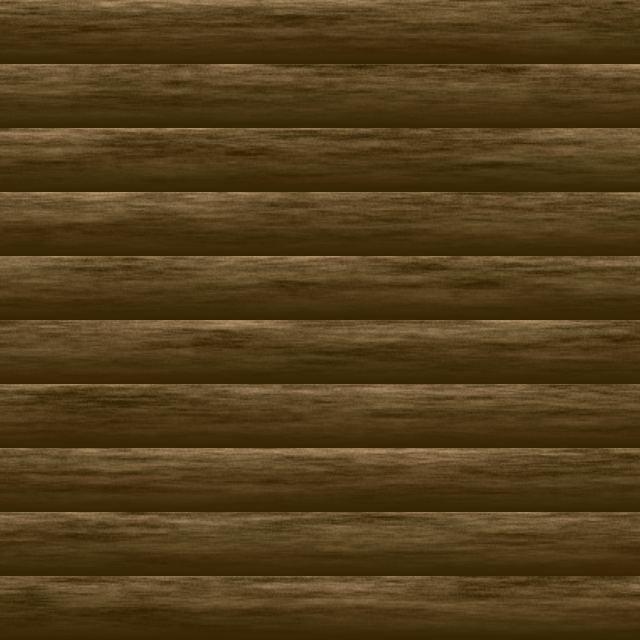
Write a Shadertoy shader that draws this texture.

```glsl
// Ten stacked wooden slats, lit along the top edge, with fine horizontal grain.

const float SLATS = 10.0;                       // repeats down the canvas
const vec3 DARK_WOOD = vec3(0.212, 0.142, 0.012);
const vec3 LIGHT_WOOD = vec3(0.60, 0.49, 0.34);
const float TOP_LIGHT = 0.60;                   // mean brightness at the top edge
const float SHADE_CURVE = 1.12;                 // falloff towards the bottom edge
const float GRAIN_CONTRAST = 3.0;
const vec2 GRAIN_SCALE = vec2(4.0, 85.0);       // coarsest streaks per canvas
const vec2 GRAIN_STEP = vec2(2.5, 1.7);         // frequency growth per octave
const int GRAIN_OCTAVES = 4;
const float GRAIN_DECAY = 0.85;
const float SPECKLE_SCALE = 380.0;
const float SPECKLE = 0.09;
const float RIM_WIDTH = 0.022;                  // share of a slat's height
const float RIM_LIGHT = 0.22;
const float TINT = 0.012;                       // olive to russet drift

float hash(vec2 p) {
    vec3 q = fract(p.xyx * vec3(0.1031, 0.1030, 0.0973));
    q += dot(q, q.yzx + 33.33);
    return fract((q.x + q.y) * q.z);
}

float valueNoise(vec2 p) {
    vec2 cell = floor(p), f = fract(p);
    f = f * f * (3.0 - 2.0 * f);
    return mix(mix(hash(cell), hash(cell + vec2(1, 0)), f.x),
               mix(hash(cell + vec2(0, 1)), hash(cell + vec2(1, 1)), f.x), f.y);
}

// Stretched noise, centred on zero
float woodGrain(vec2 p) {
    float sum = 0.0, weight = 1.0, total = 0.0;
    vec2 scale = GRAIN_SCALE;
    for (int i = 0; i < GRAIN_OCTAVES; i++) {
        sum += weight * (valueNoise(p * scale + 17.3 * float(i)) - 0.5);
        total += weight;
        weight *= GRAIN_DECAY;
        scale *= GRAIN_STEP;
    }
    return sum / total;
}

void mainImage(out vec4 fragColor, in vec2 fragCoord) {
    vec2 uv = fragCoord / iResolution.xy;
    float slat = floor(uv.y * SLATS);
    float height = fract(uv.y * SLATS);         // 0 at the bottom, 1 at the top
    float pixel = SLATS / iResolution.y;

    // Every slat takes its own stretch of grain
    vec2 woodPos = uv + vec2(7.0 * hash(vec2(slat, 3.0)), 0.0);
    float grain = woodGrain(woodPos);
    float speckle = valueNoise(woodPos * SPECKLE_SCALE) - 0.5;

    // Rounded shading scales the grain, so it fades into the shadow
    float shade = TOP_LIGHT * pow(height, SHADE_CURVE);
    float light = shade * (1.0 + GRAIN_CONTRAST * grain + SPECKLE * 4.0 * speckle);

    // Uneven worn highlight on the top edge
    float rim = smoothstep(1.0 - 2.0 * RIM_WIDTH, 1.0 - RIM_WIDTH * 0.5, height);
    light += RIM_LIGHT * rim * valueNoise(vec2(woodPos.x * 12.0, slat * 5.0));

    // Smooth seam against the dark foot of the slat above
    light *= clamp((1.0 - height) / pixel + 0.5, 0.0, 1.0);

    vec3 color = mix(DARK_WOOD, LIGHT_WOOD, clamp(light, 0.0, 1.2));
    float drift = valueNoise(woodPos * vec2(3.0, 60.0) + 41.0) - 0.5;
    color += TINT * drift * vec3(1.0, -0.6, 0.0);
    fragColor = vec4(color, 1.0);
}
```
